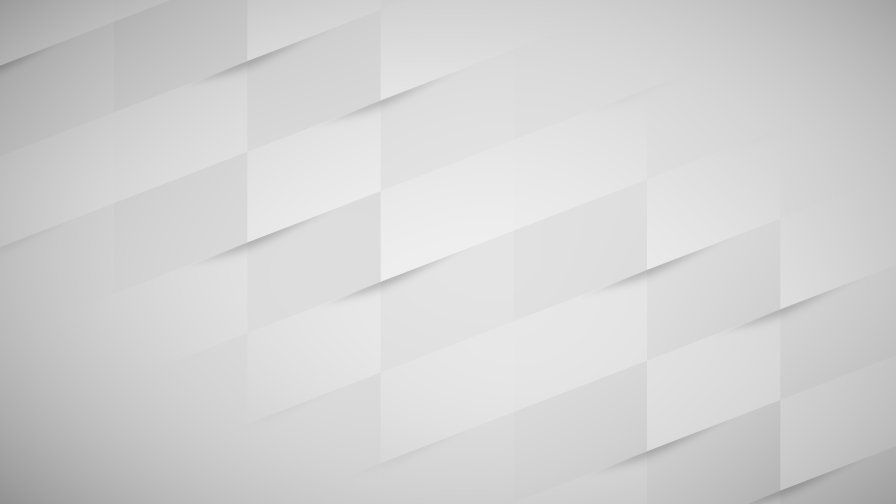
Reproduce this background procedurally as a WebGL 1 fragment shader.

```glsl
precision highp float;

uniform vec2 u_resolution;

// Lengths are in canvas heights, y pointing up.
const vec2 CELL = vec2(0.2644, 0.1799);
const vec2 ORIGIN = vec2(-0.038, 0.1303);
const float SLANT = 0.385;
const float SHADOW_DEPTH = 0.016;
const float SHADOW_STRENGTH = 0.19;

// Column and row coordinates of the slanted grid, rows counted downward.
vec2 gridCoord(vec2 p) {
  return (vec2(p.x, 1.0 - p.y + SLANT * p.x) - ORIGIN) / CELL;
}

// Soft grey backdrop, flat in the middle and darkest in the corners.
float backdrop(vec2 p) {
  vec2 q = p - vec2(0.94, 0.51);
  q *= q;
  float falloff = dot(q, vec2(0.13, 0.30)) + dot(q * q, vec2(0.055, 0.22));
  return 0.905 - falloff - 0.36 * q.x * q.y;
}

// Diagonal band in which the panels are visible.
float bandMask(vec2 p) {
  float offset = abs(1.0 - p.y - 0.5 * p.x - 0.058);
  return 1.0 - smoothstep(0.1, 0.61, offset);
}

// Light or dark tone of a panel; columns repeat in threes, rows in twos.
float panelTone(vec2 id, vec2 f) {
  float kind = mod(id.x, 3.0);
  float isThird = step(1.5, kind);
  float isFirst = 1.0 - step(0.5, kind);
  float isLight = step(0.5, mod(id.y + isThird, 2.0));

  // Strength at the left and right side of the panel.
  vec2 lightEnds = mix(vec2(0.6, 0.4), vec2(0.85, 0.7), isThird);
  lightEnds = mix(lightEnds, vec2(1.0, 0.75), isFirst);
  vec2 darkEnds = mix(vec2(0.6, 0.75), vec2(0.45, 1.0), isThird);
  darkEnds = mix(darkEnds, vec2(0.35, 0.25), isFirst);

  float light = 0.035 * mix(lightEnds.x, lightEnds.y, f.x) * mix(0.35, 1.0, f.y);
  float dark = -0.035 * mix(darkEnds.x, darkEnds.y, f.x);
  return mix(dark, light, isLight);
}

// Shadow under a lifted corner, tapering along the slanted edge.
float cornerShadow(float along, float depth) {
  float reach = along < 0.0 ? 0.56 : 0.75;
  float taper = 1.0 - smoothstep(0.0, reach, abs(along));
  float width = SHADOW_DEPTH * (0.4 + 0.6 * taper);
  float onset = smoothstep(-0.002, 0.001 + 0.012 * max(-along, 0.0), depth);
  return taper * onset * exp(-depth * depth / (width * width));
}

// Sum of the shadows from the corners at both ends of a panel's top edge.
float panelShadow(vec2 id, vec2 f) {
  float total = 0.0;
  for (int i = 0; i < 2; i++) {
    float side = float(i);
    float kind = mod(id.x + side, 3.0);
    float isThird = step(1.5, kind);
    float isLifted = step(0.5, abs(kind - 1.0));
    float rowMatch = 1.0 - step(0.5, mod(id.y + isThird, 2.0));
    total += isLifted * rowMatch * cornerShadow(f.x - side, f.y * CELL.y);
  }
  return total;
}

float shade(vec2 p) {
  vec2 g = gridCoord(p);
  vec2 id = floor(g);
  vec2 f = g - id;
  float mask = bandMask(p);
  float tone = backdrop(p) + mask * panelTone(id, f);
  return tone * (1.0 - SHADOW_STRENGTH * mask * panelShadow(id, f));
}

void main() {
  // Average nine samples per pixel to smooth the panel edges.
  float grey = 0.0;
  for (int j = 0; j < 3; j++) {
    for (int i = 0; i < 3; i++) {
      vec2 jitter = (vec2(float(i), float(j)) - 1.0) / 3.0;
      grey += shade((gl_FragCoord.xy + jitter) / u_resolution.y);
    }
  }
  gl_FragColor = vec4(vec3(grey / 9.0), 1.0);
}
```
